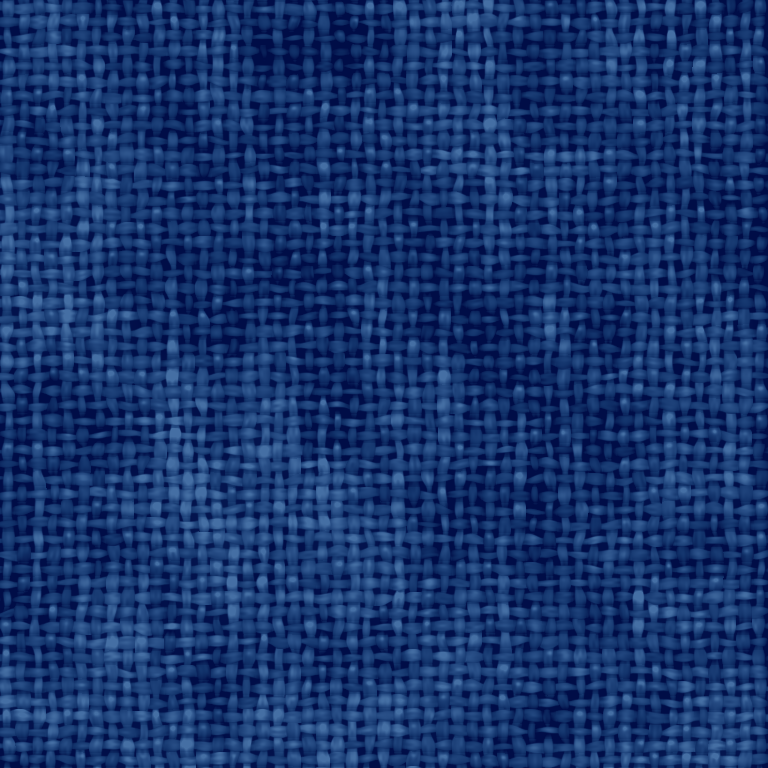
This texture is drawn by a WebGL 1 fragment shader. Its source:

```glsl
precision highp float;

uniform vec2 u_resolution;

const float PI = 3.14159265;
const vec2 THREADS = vec2(51.0, 52.0);     // warp across, weft down
const vec2 HALF_WIDTH = vec2(0.32, 0.285); // warp, weft, in thread pitches
const float WIDTH_WEAR = 0.26;
const float CROWN_SWELL = 0.05;
const float EDGE_SOFTNESS = 0.07;
const float DRIFT = 0.25;                  // bending shared by nearby threads
const float WANDER = 0.27;                 // bending of each thread alone
const float BASE_TONE = 0.95;
const float ROUND_TONE = 1.5;
const float RISE_TONE = 1.35;
const float TILT_TONE = 1.1;               // light falls from above
const vec2 STREAK_TONE = vec2(2.5, 1.5);   // warp, weft
const float FIBRE_TONE = 1.3;
const float CROSSING_TONE = 1.6;
const float GLINT_TONE = 2.6;
const float CLOTH_TONE = 1.1;
const float PATCH_TONE = 1.8;
const float SLOPE_TONE = 0.4;
const float BORDER_TONE = 1.4;
const float CLOTH_SWELL = 0.03;            // brighter cloth is denser
const float GAP_TONE = 0.35;

const vec3 GAP    = vec3(0.00, 0.05, 0.28);
const vec3 SHADE  = vec3(0.04, 0.14, 0.36);
const vec3 DEEP   = vec3(0.07, 0.20, 0.42);
const vec3 BODY   = vec3(0.11, 0.25, 0.47);
const vec3 LIGHT  = vec3(0.16, 0.31, 0.53);
const vec3 BRIGHT = vec3(0.24, 0.40, 0.61);

float hash(vec2 p) {
  vec3 q = fract(vec3(p.xyx) * 0.1031);
  q += dot(q, q.yzx + 33.33);
  return fract((q.x + q.y) * q.z);
}

float noise(vec2 p) {
  vec2 i = floor(p);
  vec2 f = fract(p);
  f = f * f * (3.0 - 2.0 * f);
  return mix(mix(hash(i), hash(i + vec2(1.0, 0.0)), f.x),
             mix(hash(i + vec2(0.0, 1.0)), hash(i + vec2(1.0, 1.0)), f.x), f.y);
}

float signedNoise(vec2 p) {
  return noise(p) - 0.5;
}

// Tone 0 is the gap, tone 5 the brightest fibre.
vec3 toneColor(float tone) {
  vec3 color = mix(GAP, SHADE, clamp(tone, 0.0, 1.0));
  color = mix(color, DEEP, clamp(tone - 1.0, 0.0, 1.0));
  color = mix(color, BODY, clamp(tone - 2.0, 0.0, 1.0));
  color = mix(color, LIGHT, clamp(tone - 3.0, 0.0, 1.0));
  return mix(color, BRIGHT, clamp(tone - 4.0, 0.0, 1.4));
}

// Returns the tone and coverage of one thread.
vec2 thread(float across, float along, float id, float halfWidth, float rise,
            float streakTone, float blur) {
  across -= WANDER * signedNoise(vec2(id, along * 0.8));
  float width = halfWidth + CROWN_SWELL * max(rise, 0.0)
              + WIDTH_WEAR * signedNoise(vec2(id + 71.0, along * 0.8));
  float side = across / width;
  float roundness = sqrt(max(0.0, 1.0 - side * side));
  float streak = signedNoise(vec2(id + 137.0, along * 0.1));
  float fibre = signedNoise(vec2(across * 5.0 + id * 13.0, along * 1.8));
  float tone = BASE_TONE + ROUND_TONE * roundness + RISE_TONE * rise
             + streakTone * streak + FIBRE_TONE * fibre;
  float coverage = 1.0 - smoothstep(width - blur, width + blur, abs(across));
  return vec2(tone, coverage);
}

void main() {
  vec2 uv = gl_FragCoord.xy / u_resolution;
  vec2 p = uv * THREADS;
  p += DRIFT * vec2(signedNoise(p * vec2(0.35, 0.22)),
                    signedNoise(p * vec2(0.22, 0.35) + 57.0));
  vec2 cell = floor(p);
  vec2 f = fract(p) - 0.5;
  vec2 blur = max(vec2(EDGE_SOFTNESS), 0.7 * THREADS / u_resolution);

  // Broad light and density of the cloth
  float cloth = CLOTH_TONE * signedNoise(uv * 3.0 + 23.0)
              + PATCH_TONE * signedNoise(uv * 14.0 + 41.0)
              + SLOPE_TONE * (0.5 - uv.y)
              - BORDER_TONE * smoothstep(0.975, 1.0, uv.x);
  vec2 halfWidth = HALF_WIDTH + CLOTH_SWELL * cloth;

  // Plain weave: warp and weft take turns on top
  float warpOver = mod(cell.x + cell.y, 2.0);
  float turn = 2.0 * warpOver - 1.0;
  vec2 rise = vec2(turn, -turn) * cos(PI * f.yx);
  vec2 warp = thread(f.x, p.y, cell.x + 11.0, halfWidth.x, rise.x, STREAK_TONE.x, blur.x);
  vec2 weft = thread(f.y, p.x, cell.y + 307.0, halfWidth.y, rise.y, STREAK_TONE.y, blur.y);
  vec2 top = mix(weft, warp, warpOver);
  vec2 under = mix(warp, weft, warpOver);

  // Glints on the upper shoulder of some raised crossings
  float strength = smoothstep(0.45, 1.0, hash(cell + 19.0)) * mix(0.25, 1.0, warpOver);
  vec2 shoulder = (f - vec2(0.0, mix(0.06, 0.25, warpOver))) / vec2(0.24, 0.18);
  float glint = GLINT_TONE * strength * exp(-dot(shoulder, shoulder));
  float crown = max(rise.x, rise.y);
  top.x += glint + TILT_TONE * f.y
         + CROSSING_TONE * (hash(cell + 83.0) - 0.5) * crown;

  // Layer the threads over the dark gaps
  vec3 color = toneColor(GAP_TONE * cloth);
  color = mix(color, toneColor(under.x + cloth), under.y);
  color = mix(color, toneColor(top.x + cloth), top.y);
  gl_FragColor = vec4(color, 1.0);
}
```
